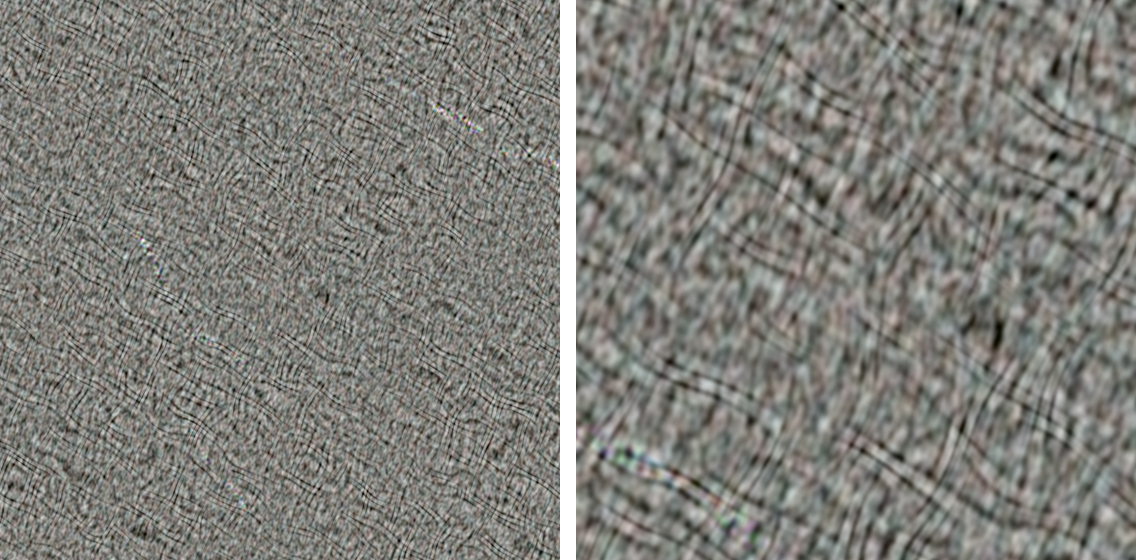
Left, the full canvas; right, a detail of the centre.
Reproduce this texture procedurally as a Shadertoy shader.

```glsl
// Draws a grey, slanted woven cloth with dark creases and a few glittering worn streaks.

const float TAU = 6.28319;
const float STEEP_TILT = -0.42;
const float SHALLOW_TILT = -0.54;
const vec3 CLOTH_GREY = vec3(0.495, 0.493, 0.472);
const vec3 SHADE_RESPONSE = vec3(0.98, 1.0, 1.03);

// Integer hash: lattice cell and seed to two values in 0..1
vec2 hash2(vec2 cell, uint seed) {
    uvec2 q = uvec2(ivec2(cell)) * uvec2(1597u, 3813u) + seed * uvec2(7919u, 6271u);
    q = q * 1664525u + 1013904223u;
    q.x += q.y * 1664525u;
    q.y += q.x * 1664525u;
    q ^= q >> 16u;
    q.x += q.y * 1664525u;
    q.y += q.x * 1664525u;
    q ^= q >> 16u;
    return vec2(q & 65535u) / 65535.0;
}

// Dot product of a random unit gradient with the offset from its corner
float cornerSlope(vec2 cell, vec2 offset, uint seed) {
    vec2 gradient = normalize(hash2(cell, seed) * 2.0 - 0.9999);
    return dot(gradient, offset);
}

// Gradient noise, centred on zero
float noise(vec2 p, uint seed) {
    vec2 cell = floor(p);
    vec2 f = p - cell;
    vec2 s = f * f * (3.0 - 2.0 * f);
    vec2 e = vec2(1.0, 0.0);
    float low = mix(cornerSlope(cell, f, seed), cornerSlope(cell + e.xy, f - e.xy, seed), s.x);
    float high = mix(cornerSlope(cell + e.yx, f - e.yx, seed), cornerSlope(cell + e.xx, f - e.xx, seed), s.x);
    return mix(low, high, s.y);
}

vec2 rotate(vec2 p, float angle) {
    float c = cos(angle), s = sin(angle);
    return vec2(c * p.x + s * p.y, c * p.y - s * p.x);
}

// Soft band around the segment from a to b
float streak(vec2 p, vec2 a, vec2 b, float width) {
    vec2 ab = b - a;
    float along = clamp(dot(p - a, ab) / dot(ab, ab), 0.0, 1.0);
    return 1.0 - smoothstep(0.2 * width, width, length(p - a - ab * along));
}

// Uneven parallel threads with narrow dark gaps that fade in and out; p.x runs across them
float threads(vec2 p, float count, uint seed) {
    float drift = 1.7 * noise(p * vec2(34.0, 15.0), seed);
    float phase = TAU * (p.x * count + drift);
    float strength = max(0.0, 0.8 + 1.9 * noise(p * vec2(42.0, 17.0), seed + 1u));
    return strength * (cos(phase) - 0.3 * cos(2.0 * phase));
}

// Light and shade of the weave; x runs along the shallow threads
float weaveShade(vec2 p, float creaseDepth) {
    float grain = noise(p * vec2(122.0, 72.0), 1u);
    float fibre = noise(p * vec2(205.0, 145.0), 4u);
    float creases = 0.078 * threads(p.yx, 66.0, 20u) + 0.068 * threads(p, 84.0, 30u);
    float shade = 0.28 * grain + 0.26 * fibre + creaseDepth * creases;
    return shade - 0.3 * shade * shade;
}

// Faint red-cyan and green-magenta casts
vec3 colourCast(vec2 p) {
    float warm = 0.06 * noise(p * vec2(90.0, 60.0), 5u) + 0.012 * noise(p * 6.0, 6u);
    float green = 0.03 * noise(p * vec2(80.0, 62.0), 7u);
    return vec3(warm, green - 0.3 * warm, -0.6 * warm - 0.3 * green);
}

// Strength of the worn streaks, broken into patches
float wearMask(vec2 p) {
    vec2 q = p + 0.010 * vec2(noise(p * 14.0, 8u), noise(p * 14.0, 9u));
    float wear = 0.4 * streak(q, vec2(0.57, 0.92), vec2(0.78, 0.81), 0.014);
    wear = max(wear, streak(q, vec2(0.78, 0.81), vec2(0.89, 0.74), 0.017));
    wear = max(wear, streak(q, vec2(0.89, 0.74), vec2(1.01, 0.70), 0.017));
    wear = max(wear, 0.8 * streak(q, vec2(0.25, 0.58), vec2(0.325, 0.42), 0.013));
    wear = max(wear, 0.6 * streak(q, vec2(0.325, 0.42), vec2(0.47, 0.33), 0.012));
    wear = max(wear, 0.7 * streak(q, vec2(0.33, 0.24), vec2(0.46, 0.06), 0.011));
    return wear * smoothstep(-0.35, 0.15, noise(p * 22.0, 10u));
}

// Coloured glints inside the worn streaks
vec3 glitter(vec2 p) {
    vec3 tint = vec3(noise(p * 125.0, 11u), noise(p * 125.0, 12u), noise(p * 125.0, 13u));
    return 0.08 + 0.5 * noise(p * 150.0, 14u) + 0.3 * tint;
}

void mainImage(out vec4 fragColor, in vec2 fragCoord) {
    vec2 uv = fragCoord / iResolution.y;

    // Slanted, gently bent thread coordinates; the two sets are not quite square
    vec2 bent = uv + 0.008 * vec2(noise(uv * 6.0, 15u), noise(uv * 6.0, 16u));
    vec2 thread = vec2(rotate(bent, STEEP_TILT).x, rotate(bent, SHALLOW_TILT).y);

    // Cloth, with creases deeper in some areas
    float creaseDepth = 1.0 + 0.7 * noise(uv * 5.0, 19u);
    vec3 colour = CLOTH_GREY + SHADE_RESPONSE * weaveShade(thread, creaseDepth);
    colour += colourCast(thread);

    // Worn streaks
    colour += wearMask(uv) * glitter(thread);

    fragColor = vec4(clamp(colour, 0.0, 1.0), 1.0);
}
```
